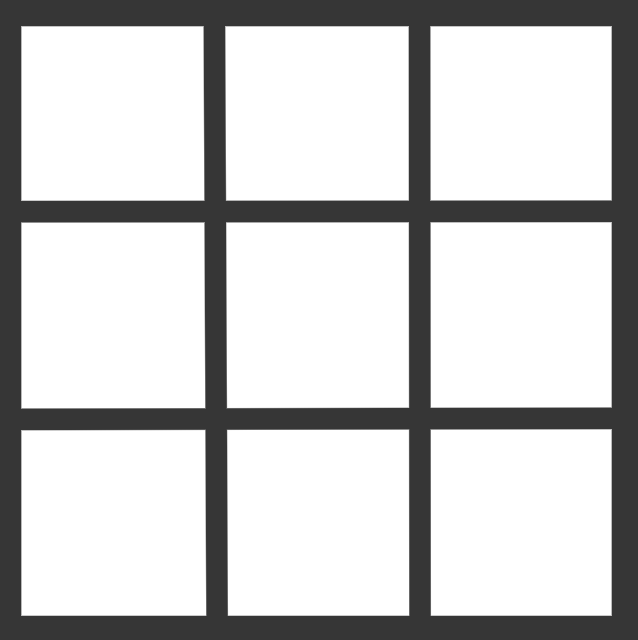
A Shadertoy shader for this pattern:

```glsl
// A three by three grid of white panes divided by flat charcoal bars.
// Signed distances to the outer frame and to slightly tilted inner bars
// are joined with min, then turned into smooth pane coverage.

#define BAR_COLOR vec3(0.212)
#define PANE_COLOR vec3(1.0)
#define FRAME_LOW vec2(0.0334, 0.0378)
#define FRAME_HIGH vec2(0.9588, 0.9590)
#define BAR_HALF_WIDTH 0.0170
#define UPRIGHT_FEET vec2(0.3404, 0.6584)
#define UPRIGHT_TILT vec2(-0.0045, -0.0008)
#define RAIL_STARTS vec2(0.3447, 0.6692)
#define RAIL_TILT vec2(0.0017, 0.0007)
#define EDGE_PIXELS 1.3

// Distance outside a bar whose centre drifts linearly along its length.
float barDistance(float across, float along, float start, float tilt) {
    float centre = start + tilt * along;
    return abs(across - centre) - BAR_HALF_WIDTH;
}

// Positive inside the outer frame, negative on its border.
float frameDistance(vec2 p) {
    vec2 inset = min(p - FRAME_LOW, FRAME_HIGH - p);
    return min(inset.x, inset.y);
}

void mainImage(out vec4 fragColor, in vec2 fragCoord) {
    vec2 uv = fragCoord / iResolution.xy;

    // Distance into the nearest pane
    float paneDistance = frameDistance(uv);
    for (int i = 0; i < 2; i++) {
        float upright = barDistance(uv.x, uv.y, UPRIGHT_FEET[i], UPRIGHT_TILT[i]);
        float rail = barDistance(uv.y, uv.x, RAIL_STARTS[i], RAIL_TILT[i]);
        paneDistance = min(paneDistance, min(upright, rail));
    }

    // Smooth edge about one pixel wide
    float edge = EDGE_PIXELS / min(iResolution.x, iResolution.y);
    float pane = clamp(paneDistance / edge + 0.5, 0.0, 1.0);
    fragColor = vec4(mix(BAR_COLOR, PANE_COLOR, pane), 1.0);
}
```
